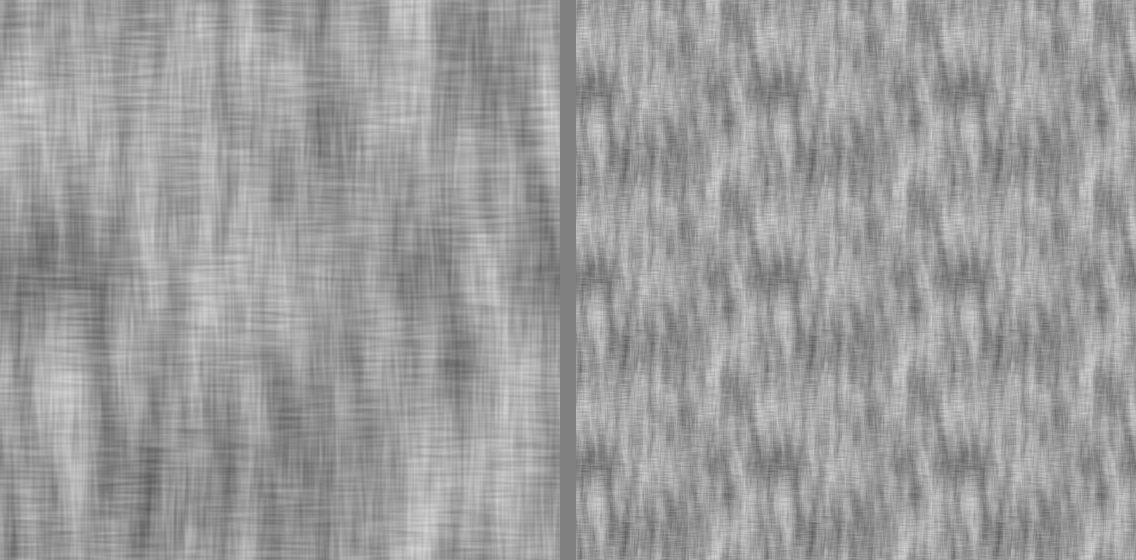
Left, the tile; right, the same tile 3 across and 3 down.
Write a WebGL 1 fragment shader that draws this texture.

```glsl
precision highp float;
// Grey brushed linen: long soft upright blotches under fine crossed threads.
// Every layer is stretched gradient noise on a wrapping lattice,
// so the cloth tiles in both directions.
uniform vec2 u_resolution;

float hash(vec2 cell, float seed) {
  vec3 q = fract(vec3(cell.xyx + seed * 17.3) * vec3(0.1031, 0.1030, 0.0973));
  q += dot(q, q.yzx + 33.33);
  return fract((q.x + q.y) * q.z);
}

// One lattice corner: a random unit gradient dotted with the offset
float corner(vec2 cell, vec2 offset, vec2 repeats, float seed) {
  float angle = 6.28318 * hash(mod(cell, repeats), seed);
  return dot(vec2(cos(angle), sin(angle)), offset);
}

// Gradient noise with a whole number of cells across the tile
float noise(vec2 p, vec2 repeats, float seed) {
  p *= repeats;
  vec2 i = floor(p), f = p - i;
  vec2 w = f * f * f * (f * (f * 6.0 - 15.0) + 10.0);
  vec2 e = vec2(1.0, 0.0);
  float low = mix(corner(i, f, repeats, seed),
                  corner(i + e.xy, f - e.xy, repeats, seed), w.x);
  float high = mix(corner(i + e.yx, f - e.yx, repeats, seed),
                   corner(i + e.xx, f - e.xx, repeats, seed), w.x);
  return mix(low, high, w.y);
}

// Upright blotches, shifted up and down per column to hide the lattice
float blotches(vec2 p) {
  p += vec2(0.02, 0.14) * vec2(noise(p, vec2(3.0, 3.0), 1.0),
                               noise(p, vec2(9.0, 1.0), 2.0));
  return 0.13 * noise(p, vec2(6.0, 3.0), 3.0)
       + 0.20 * noise(p, vec2(13.0, 3.0), 4.0)
       + 0.13 * noise(p, vec2(24.0, 5.0), 5.0)
       + 0.05 * noise(p, vec2(44.0, 8.0), 9.0);
}

// Threads along y, from thin bands to single fibres
float threads(vec2 p, float seed) {
  return 0.025 * noise(p, vec2(53.0, 7.0), seed)
       + 0.050 * noise(p, vec2(101.0, 10.0), seed + 1.0)
       + 0.080 * noise(p, vec2(187.0, 13.0), seed + 2.0);
}

void main() {
  vec2 uv = gl_FragCoord.xy / u_resolution;

  // Slight waviness of the weave
  vec2 bent = uv + 0.005 * vec2(noise(uv, vec2(4.0, 2.0), 6.0),
                                noise(uv, vec2(3.0, 5.0), 7.0));

  // Patches where one thread direction dominates the other
  float patches = 0.9 * noise(uv, vec2(11.0, 9.0), 8.0);
  float weave = (1.0 + patches) * threads(bent, 10.0)
              + (1.0 - patches) * threads(bent.yx, 20.0);

  float grey = 0.614 + blotches(uv) + weave;
  gl_FragColor = vec4(vec3(grey), 1.0);
}
```
